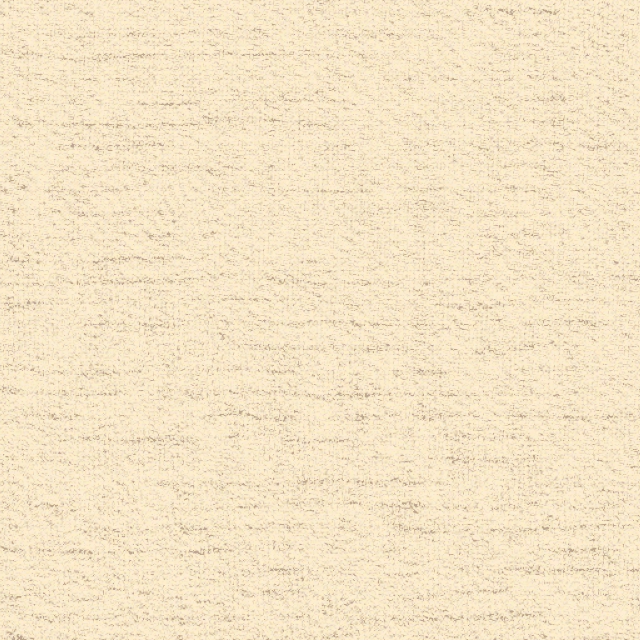
A Shadertoy shader for this texture:

```glsl
// Cream laid paper: fine speckled grain, short fibres and faint wavy horizontal creases.

const vec3 PAPER = vec3(0.992, 0.930, 0.808);
const vec3 SHADOW = vec3(0.815, 0.735, 0.628);
const float LAID_LINES = 28.5;       // creases over the canvas height
const float LAID_WAVER = 0.013;      // how far creases wander
const float CREASE_DEPTH = 1.0;
const float GRAIN_CELLS = 512.0;
const float GRAIN_WEIGHT = 0.74;
const float FIBRE_WEIGHT = 0.36;
const float CLUMP_WEIGHT = 0.21;
const float SHADE_MEDIAN = 0.175;    // typical darkness before the offset
const float SHADE_SPREAD = 0.98;     // larger gives rarer, darker specks
const float SHADE_OFFSET = 0.06;
const float MAX_SHADE = 1.4;
const vec3 TINT = vec3(0.026, 0.022, 0.060);
const float NOISE_DEVIATION = 0.2;
const float TAU = 6.28318;

float hash(vec2 p) {
    return fract(sin(dot(p, vec2(127.1, 311.7))) * 43758.5453);
}

float noise(vec2 p) {
    vec2 cell = floor(p);
    vec2 f = fract(p);
    f = f * f * (3.0 - 2.0 * f);
    float low = mix(hash(cell), hash(cell + vec2(1.0, 0.0)), f.x);
    float high = mix(hash(cell + vec2(0.0, 1.0)), hash(cell + 1.0), f.x);
    return mix(low, high, f.y);
}

// Noise with zero mean and roughly unit deviation
float evenNoise(vec2 p) {
    return (noise(p) - 0.5) / NOISE_DEVIATION;
}

// Fibres lit from above: difference of two nearby heights
float fibreRelief(vec2 p) {
    return 0.75 * (evenNoise(p) - evenNoise(p + vec2(0.35, 0.9)));
}

// Narrow broken creases along the laid lines
float laidCrease(vec2 uv) {
    float waver = noise(uv * vec2(8.0, 12.0) + 31.0) - 0.5;
    waver += 0.4 * (noise(uv * vec2(42.0, 50.0) + 67.0) - 0.5);
    float row = (uv.y + LAID_WAVER * waver) * LAID_LINES;
    float line = pow(0.5 + 0.5 * cos(TAU * row), 7.0);
    float patches = smoothstep(0.15, 0.8, noise(uv * vec2(12.0, 29.0) + 11.0));
    return line * patches;
}

void mainImage(out vec4 fragColor, in vec2 fragCoord) {
    vec2 uv = fragCoord / iResolution.y;

    // Grain is crisp, with a slight sideways softness
    float grain = evenNoise(uv * GRAIN_CELLS + vec2(0.25, 0.5));

    // Slightly bent coordinates keep the fibres from lining up
    vec2 bend = vec2(noise(uv * 23.0), noise(uv * 23.0 + 50.0)) * 0.012;
    float fibre = fibreRelief((uv + bend) * vec2(115.0, 260.0));
    float clump = evenNoise((uv + bend) * vec2(42.0, 112.0) + 83.0);
    float crease = laidCrease(uv) - 0.1;

    float roughness = GRAIN_WEIGHT * grain + FIBRE_WEIGHT * fibre
                    + CLUMP_WEIGHT * clump + CREASE_DEPTH * crease;
    float shade = SHADE_MEDIAN * exp(SHADE_SPREAD * roughness) - SHADE_OFFSET;
    shade = clamp(shade, 0.0, MAX_SHADE);

    // Faint colour variation between specks
    vec2 speck = uv * GRAIN_CELLS * 0.5;
    vec3 tint = vec3(noise(speck + 17.0), noise(speck + 139.0), noise(speck + 271.0)) - 0.5;

    vec3 color = mix(PAPER, SHADOW, shade) + TINT * tint;
    fragColor = vec4(clamp(color, 0.0, 1.0), 1.0);
}
```
